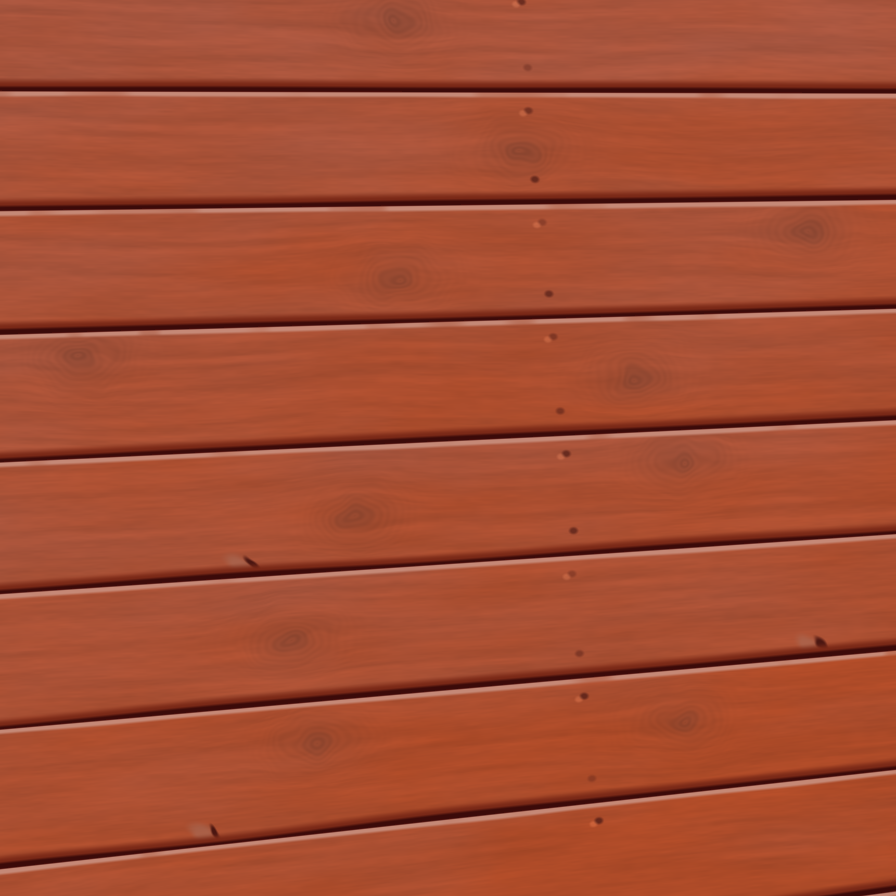
This texture is drawn by a Shadertoy shader. Its source:

```glsl
// Stained timber siding: eight slightly fanned, tilted boards with pale upper lips,
// dark undercut joints, fine grain, knots, nail marks and chipped edges.
// Joint k lies at a quadratic depth, which is inverted to find the board of a pixel.

float hash(vec2 p) {
    vec3 q = fract(vec3(p.xyx) * vec3(0.1031, 0.1030, 0.0973));
    q += dot(q, q.yzx + 33.33);
    return fract((q.x + q.y) * q.z);
}

float noise(vec2 p) {
    vec2 i = floor(p), f = fract(p);
    f = f * f * (3.0 - 2.0 * f);
    return mix(mix(hash(i), hash(i + vec2(1, 0)), f.x),
               mix(hash(i + vec2(0, 1)), hash(i + vec2(1, 1)), f.x), f.y);
}

float fbm(vec2 p) {
    float sum = 0.0, gain = 0.5;
    for (int i = 0; i < 4; i++) {
        sum += gain * noise(p);
        p = p * 2.03 + 17.1;
        gain *= 0.5;
    }
    return sum;
}

// Soft spot: 1 at the centre, 0 beyond the radius
float spot(vec2 p, float radius) {
    return 1.0 - smoothstep(radius * 0.3, radius, length(p));
}

void mainImage(out vec4 fragColor, in vec2 fragCoord) {
    vec2 uv = fragCoord / iResolution.xy;
    float x = uv.x, depth = 1.0 - uv.y;
    float soft = max(0.002, 1.5 / iResolution.y);

    // Board index and distances to its upper and lower joints
    float a = mix(0.1010, 0.1035, x);
    float b = mix(0.1315, 0.1172, x);
    float c = mix(0.0022, 0.00143, x);
    float k = (sqrt(b * b + 4.0 * c * (depth - a)) - b) / (2.0 * c);
    float row = floor(k);
    float top = depth - (a + row * (b + c * row));
    float bottom = a + (row + 1.0) * (b + c * (row + 1.0)) - depth;
    float seed = row + 5.0;

    // Knots: up to two per board, which also bend the grain
    float knot = 0.0, rings = 0.0, bend = 0.0;
    for (float s = 0.0; s < 2.0; s++) {
        vec2 id = vec2(seed * 3.7, s * 9.1 + 2.0);
        vec2 centre = vec2((s + 0.1 + 0.8 * hash(id)) * 0.5, 0.03 + 0.055 * hash(id + 4.0));
        vec2 q = (vec2(x, top) - centre) * vec2(0.8, 1.2);
        q += 0.012 * (vec2(noise(uv * 45.0), noise(uv * 45.0 + 9.0)) - 0.5);
        float d = length(q), present = step(0.4, hash(id + 8.0));
        knot += present * (spot(q, 0.022) * 0.6 + spot(q, 0.055) * 0.35);
        rings += present * exp(-d * 50.0) * sin(d * 850.0);
        bend += present * q.y * exp(-d * d * 500.0);
    }

    // Stain: rosier above and to the left, more orange below and to the right
    float blotch = fbm(vec2(x * 4.0 + seed * 7.3, top * 14.0));
    float warmth = 0.15 + 0.65 * depth + 0.22 * x + 0.9 * (blotch - 0.47);
    warmth += 0.25 * (hash(vec2(seed, 31.0)) - 0.5);
    vec3 wood = mix(vec3(0.655, 0.345, 0.265), vec3(0.675, 0.290, 0.155), clamp(warmth, 0.0, 1.0));

    // Grain: long wavy fibres, plus a fainter fine texture
    float v = top - 0.55 * bend + 0.012 * noise(vec2(x * 5.0, seed * 3.0));
    float fibre = fbm(vec2(x * 7.0 + seed * 11.0, v * 130.0)) - 0.47;
    float fine = noise(vec2(x * 70.0, v * 420.0 + seed * 5.0)) - 0.5;
    wood *= 1.0 + 0.16 * fibre + 0.035 * fine + 0.06 * rings;
    wood = mix(wood, vec3(0.46, 0.25, 0.19), 0.45 * min(knot, 1.0));

    // Nail marks: a leaning column with one near each edge of a board
    float nailX = 0.581 + 0.094 * depth + 0.008 * (hash(vec2(seed, 3.0)) - 0.5);
    vec2 upper = vec2((x - nailX) * 0.8, top - 0.021);
    vec2 lower = vec2((x - nailX) * 0.8, bottom - 0.027);
    float nail = spot(upper, 0.0055) * mix(0.3, 0.9, hash(vec2(seed, 12.0)))
               + spot(lower, 0.0055) * mix(0.3, 0.9, hash(vec2(seed, 15.0)));
    wood = mix(wood, vec3(0.33, 0.12, 0.09), nail);
    wood += vec3(0.10, 0.08, 0.06) * spot(upper + vec2(0.005, -0.003), 0.005);

    // Chips on some lower edges: a dark slanted cut beside a paler bruise
    float chipped = step(0.4, hash(vec2(seed, 21.0)));
    vec2 chip = vec2(x - 0.05 - 0.9 * hash(vec2(seed, 24.0)), bottom - 0.014);
    chip.x += chip.y * 0.7 + 0.006 * (noise(uv * 90.0) - 0.5);
    wood = mix(wood, vec3(0.66, 0.42, 0.34), 0.6 * chipped * spot(chip + vec2(0.014, 0.0), 0.017));
    wood = mix(wood, vec3(0.25, 0.06, 0.05), 0.9 * chipped * spot(chip * vec2(1.0, 0.5), 0.006));

    // Joint: brown shading fading into a dark gap of uneven width
    float wear = noise(vec2(x * 9.0, seed * 4.3));
    float gap = 0.0025 + 0.0035 * noise(vec2(x * 4.0 + 3.0, seed * 6.1));
    vec3 colour = mix(vec3(0.48, 0.16, 0.09), wood, smoothstep(gap + 0.002, gap + 0.011, bottom));
    colour = mix(vec3(0.23, 0.04, 0.035), colour, smoothstep(gap - soft, gap + soft, bottom));

    // Pale worn lip just below the gap, with a few rubbed patches
    float width = 0.0055 + 0.0015 * wear;
    float lip = 1.0 - smoothstep(width - soft, width + soft, top);
    float rub = smoothstep(0.05, 0.35, noise(vec2(x * 24.0, seed * 8.7)));
    colour = mix(colour, vec3(0.78, 0.55, 0.48), lip * mix(0.55, 0.95, rub));
    colour = mix(vec3(0.28, 0.05, 0.04), colour, smoothstep(0.0, soft, top));

    fragColor = vec4(clamp(colour, 0.0, 1.0), 1.0);
}
```
